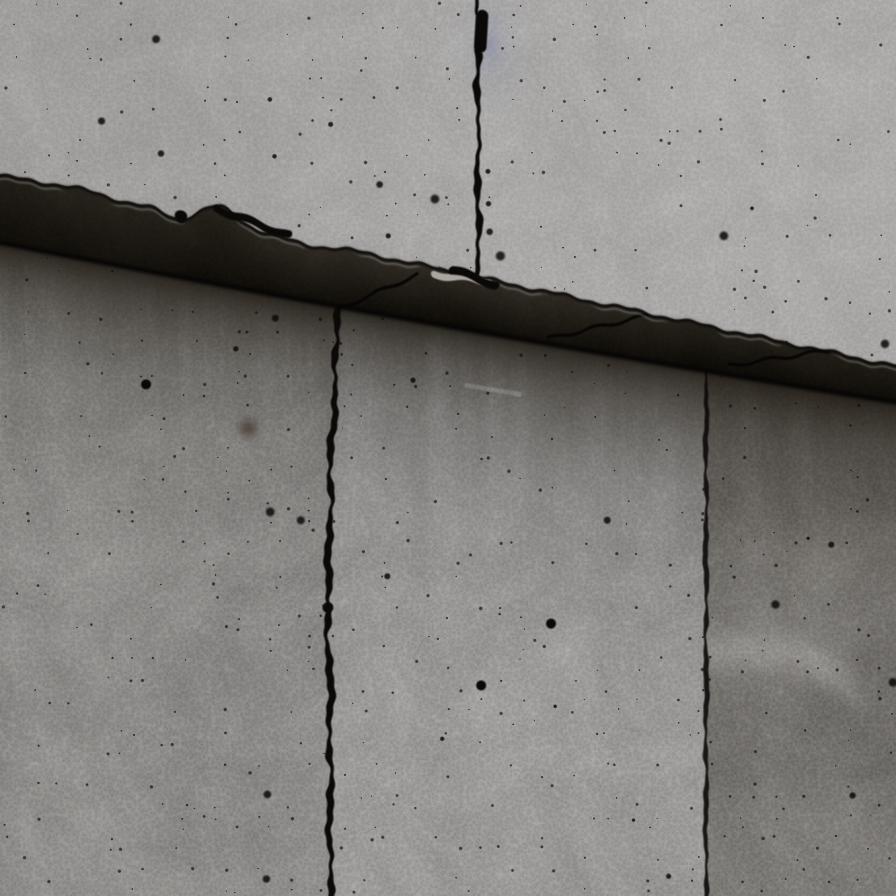
This texture is drawn by a three.js fragment shader. Its source:

```glsl
varying vec2 vUv;

const vec3 UPPER_WALL = vec3(0.655, 0.65, 0.645);
const vec3 LEFT_PANEL = vec3(0.56, 0.555, 0.545);
const vec3 MID_PANEL = vec3(0.605, 0.602, 0.598);
const vec3 RIGHT_PANEL = vec3(0.50, 0.49, 0.475);
const vec3 SOFFIT_DARK = vec3(0.06, 0.05, 0.032);
const vec3 SOFFIT_LIT = vec3(0.19, 0.175, 0.145);
const vec3 SHADOW = vec3(0.10, 0.08, 0.05);
const vec3 CRACK = vec3(0.045, 0.035, 0.03);
const vec3 CHIP = vec3(0.66, 0.65, 0.62);
const float SOFT = 0.0016;
const float SHADOW_REACH = 0.085;

float hash(vec2 p) {
  p = fract(p * vec2(0.1031, 0.1137));
  p += dot(p, p.yx + 33.33);
  return fract((p.x + p.y) * p.x * 17.3);
}

vec2 hash2(vec2 p) { return vec2(hash(p), hash(p + 71.7)); }

// Distance to the nearest scattered cell centre
float cellular(vec2 p) {
  vec2 cell = floor(p);
  float nearest = 2.0;
  for (int j = -1; j <= 1; j++)
    for (int i = -1; i <= 1; i++) {
      vec2 c = cell + vec2(float(i), float(j));
      nearest = min(nearest, length(c + hash2(c) - p));
    }
  return nearest;
}

// Layered, rotated sines
float waves(vec2 p) {
  float sum = 0.0, amp = 0.5;
  for (int i = 0; i < 5; i++) {
    p = mat2(0.8, 0.6, -0.6, 0.8) * p * 1.9 + sin(p.yx * 1.3);
    sum += amp * sin(p.x) * sin(p.y);
    amp *= 0.65;
  }
  return sum;
}

float bell(float x, float centre, float width) {
  x = (x - centre) / width;
  return exp(-x * x);
}

float spot(vec2 p, vec2 centre, float radius) {
  return 1.0 - smoothstep(radius - SOFT, radius + SOFT, length(p - centre));
}

float stroke(vec2 p, vec2 a, vec2 b, float halfWidth) {
  vec2 ab = b - a;
  float t = clamp(dot(p - a, ab) / dot(ab, ab), 0.0, 1.0);
  return 1.0 - smoothstep(halfWidth - SOFT, halfWidth + SOFT, length(p - a - ab * t));
}

// Sparse small holes, one candidate per cell
float pits(vec2 p, float scale, float share) {
  vec2 cell = floor(p * scale);
  vec2 centre = 0.25 + 0.5 * hash2(cell + 9.0);
  float radius = mix(0.06, 0.17, hash(cell + 31.0));
  float hole = 1.0 - smoothstep(radius * 0.5, radius * 1.4, length(fract(p * scale) - centre));
  return hole * step(hash(cell + 53.0), share);
}

float seam(vec2 p, float x, float wobble, float halfWidth) {
  float jag = wobble * (sin(p.y * 61.0) + 0.7 * sin(p.y * 143.0 + 1.0) + 0.5 * sin(p.y * 317.0));
  halfWidth *= 1.0 + 0.4 * sin(p.y * 87.0 + 2.0 * sin(p.y * 41.0));
  return 1.0 - smoothstep(halfWidth - SOFT, halfWidth + SOFT, abs(p.x - x - jag));
}

float ledgeTop(float x) {
  float chips = 0.017 * bell(x, 0.245, 0.026) - 0.007 * bell(x, 0.197, 0.018);
  chips += 0.004 * bell(x, 0.08, 0.04) - 0.005 * bell(x, 0.34, 0.03);
  return 0.805 - 0.213 * x + chips + 0.0016 * (sin(x * 83.0) + 0.6 * sin(x * 231.0));
}

float ledgeBottom(float x) { return 0.729 - 0.195 * x + 0.017 * x * x; }

void main() {
  vec2 p = vUv;
  float top = ledgeTop(p.x), bottom = ledgeBottom(p.x);
  float mottle = waves(p * 6.0);
  float blotch = waves(p * 23.0 + 4.0);
  float grain = cellular(p * 210.0) - 0.5 + 0.5 * (hash(floor(p * 460.0)) - 0.5);
  float texture = 0.018 * mottle + 0.02 * blotch + 0.05 * grain;

  // Upper wall and its joint
  vec3 upper = UPPER_WALL * (0.96 + 0.07 * smoothstep(0.0, 0.8, p.x)) + texture;
  upper = mix(upper, vec3(0.5, 0.52, 0.66), 0.6 * exp(-length((p - vec2(0.547, 0.95)) / vec2(0.012, 0.022))));
  float joint = seam(p, 0.5335, 0.0011, 0.0031);
  joint = max(joint, stroke(p, vec2(0.538, 0.982), vec2(0.536, 0.948), 0.007));
  upper = mix(upper, CRACK, joint);

  // Three lower panels, stained below the ledge
  float leftX = 0.3685 + 0.007 * smoothstep(0.45, 0.62, p.y) - 0.003 * bell(p.y, 0.32, 0.06);
  vec3 lower = mix(LEFT_PANEL, MID_PANEL, smoothstep(leftX - SOFT, leftX + SOFT, p.x));
  lower = mix(lower, RIGHT_PANEL, smoothstep(0.786, 0.790, p.x));
  float rightSide = smoothstep(0.786, 0.792, p.x);
  lower -= rightSide * (0.06 * bell(p.y, 0.17, 0.08) + 0.05 * bell(p.y, 0.46, 0.07));
  float arch = 0.285 - 5.0 * pow(max(p.x - 0.86, 0.0), 2.0);
  lower += rightSide * 0.10 * bell(p.y, arch - 0.012, 0.022) * (1.0 - smoothstep(0.9, 1.0, p.x));
  lower += 1.4 * texture + 0.012 * mottle;
  float drips = waves(vec2(p.x * 28.0, p.y * 1.5));
  lower += 0.014 * drips * smoothstep(0.1, 0.5, p.y);
  float depth = max(bottom - p.y, 0.0);
  float reach = SHADOW_REACH * (1.0 + 0.28 * drips + 0.18 * mottle);
  lower = mix(lower, SHADOW, 0.88 * exp(-depth / reach));
  lower += 0.10 * stroke(p, vec2(0.521, 0.570), vec2(0.58, 0.560), 0.0025);
  lower = mix(lower, vec3(0.2, 0.15, 0.11), 0.55 * exp(-pow(length(p - vec2(0.277, 0.522)) / 0.011, 2.0)));
  lower = mix(lower, CRACK, seam(p, leftX, 0.0014, 0.0030));
  lower = mix(lower, CRACK, 0.9 * seam(p, 0.788, 0.0007, 0.0021));
  lower = mix(lower, CRACK, spot(p, vec2(0.366, 0.322), 0.006));

  // Underside of the ledge
  float rise = clamp((p.y - bottom) / (top - bottom), 0.0, 1.0);
  float lit = rise * (0.55 + 0.45 * bell(p.x, 0.5, 0.3)) + 0.12 * mottle;
  vec3 soffit = mix(SOFFIT_DARK, SOFFIT_LIT, clamp(lit, 0.0, 1.0)) + 0.3 * texture;
  vec2 q = p + vec2(0.0, 0.002 * sin(p.x * 130.0));
  float lines = stroke(q, vec2(0.378, 0.655), vec2(0.465, 0.693), 0.0018);
  lines = max(lines, stroke(q, vec2(0.612, 0.622), vec2(0.723, 0.648), 0.0018));
  lines = max(lines, stroke(q, vec2(0.814, 0.592), vec2(0.925, 0.609), 0.0018));
  soffit = mix(soffit, CRACK * 0.6, lines);

  // Assemble, then add pores
  vec3 color = mix(lower, soffit, smoothstep(bottom - SOFT, bottom + SOFT, p.y));
  color = mix(color, CRACK * 0.5, 0.85 * bell(p.y, bottom, 0.0035));
  color = mix(color, upper, smoothstep(top - SOFT, top + SOFT, p.y));
  float onWall = 1.0 - step(bottom, p.y) * step(p.y, top);
  float pores = max(0.65 * pits(p, 85.0, 0.09), 0.85 * pits(p + 0.37, 32.0, 0.035));
  pores = max(pores, spot(p, vec2(0.163, 0.571), 0.0055));
  pores = max(pores, spot(p, vec2(0.615, 0.304), 0.0055));
  pores = max(pores, spot(p, vec2(0.537, 0.235), 0.0055));
  color = mix(color, CRACK, pores * onWall);

  // Broken ledge rim
  float ragged = smoothstep(-0.5, 0.3, sin(p.x * 47.0) + 0.5 * blotch);
  color = mix(color, CHIP, 0.3 * ragged * bell(p.y, top - 0.005, 0.0018));
  color = mix(color, CRACK, 0.8 * bell(p.y, top - 0.001, 0.0022));
  color = mix(color, CHIP, stroke(q, vec2(0.485, 0.694), vec2(0.545, 0.686), 0.004));
  color = mix(color, CRACK, stroke(q, vec2(0.505, 0.699), vec2(0.553, 0.682), 0.0045));
  color = mix(color, CRACK, stroke(q, vec2(0.242, 0.767), vec2(0.322, 0.737), 0.0042));
  color = mix(color, CRACK, spot(q, vec2(0.202, 0.760), 0.007));
  gl_FragColor = vec4(clamp(color, 0.0, 1.0), 1.0);
}
```
